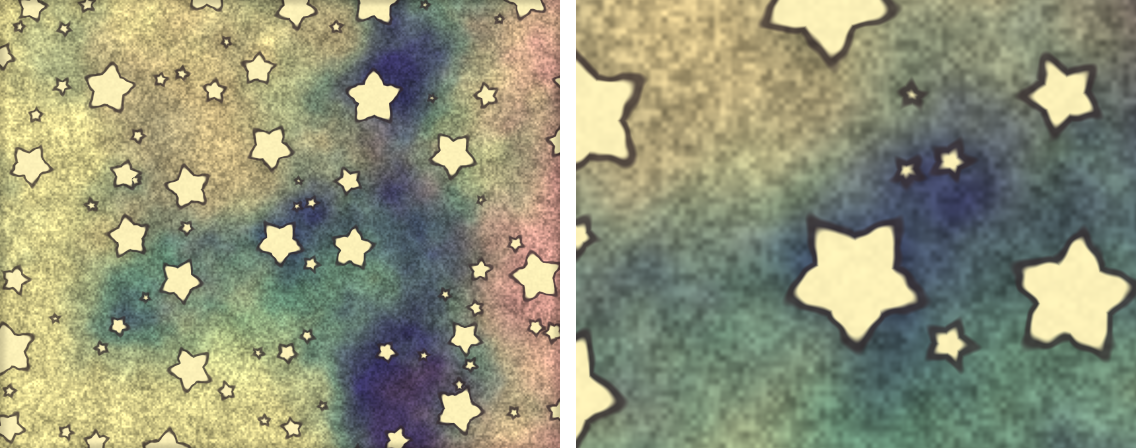
Left, the full canvas; right, a detail of the centre.
A Shadertoy shader for this pattern:

```glsl
// Scattered cream paper stars over a grainy watercolour sky of olive, teal, navy and mauve.
#define CELL 0.2          // spacing of the main stars
#define JITTER 0.58       // share of a cell a main star may wander
#define COMPANION 0.6     // chance of each small companion star
#define INNER 0.53        // inner to outer radius of a star
#define ROUNDING 0.09     // softness of the star tips
#define WOBBLE 0.0045     // raggedness of the cut edge
#define SOFT 0.0016       // edge blur
#define OUTLINE 0.7       // strength of the dark outline
#define GRAIN 0.62        // paper grain contrast
#define CLOUD_SCALE 2.7   // frequency of the colour washes

const float PI = 3.14159265;
const vec3 STAR   = vec3(0.99, 0.945, 0.72);
const vec3 INK    = vec3(0.20, 0.16, 0.17);
const vec3 CREAM  = vec3(0.87, 0.83, 0.56);
const vec3 OLIVE  = vec3(0.65, 0.67, 0.49);
const vec3 SAGE   = vec3(0.43, 0.53, 0.45);
const vec3 SLATE  = vec3(0.32, 0.36, 0.41);
const vec3 NAVY   = vec3(0.21, 0.19, 0.37);
const vec3 TEAL   = vec3(0.25, 0.56, 0.44);
const vec3 MAUVE  = vec3(0.67, 0.46, 0.45);
const vec3 TAN    = vec3(0.74, 0.61, 0.46);

vec3 hash3(vec2 p) {
    vec3 q = fract(p.xyx * vec3(0.1031, 0.1030, 0.0973));
    q += dot(q, q.yxz + 33.33);
    return fract((q.xxy + q.yzz) * q.zyx);
}

float noise(vec2 p) {
    vec2 i = floor(p), f = fract(p);
    f = f * f * (3.0 - 2.0 * f);
    return mix(mix(hash3(i).x, hash3(i + vec2(1, 0)).x, f.x),
               mix(hash3(i + vec2(0, 1)).x, hash3(i + vec2(1, 1)).x, f.x), f.y);
}

float fbm(vec2 p) {
    float sum = 0.0, amp = 0.5;
    for (int i = 0; i < 5; i++) {
        sum += amp * noise(p);
        p = mat2(1.6, 1.2, -1.2, 1.6) * p + 17.3;
        amp *= 0.5;
    }
    return sum;
}

float blob(vec2 p, vec2 centre, float radius) {
    vec2 d = (p - centre) / radius;
    return exp(-dot(d, d));
}

// Distance to a five-pointed star with rounded tips
float starDist(vec2 p, float radius, float turn) {
    float sector = PI / 5.0, len = length(p);
    float a = mod(atan(p.y, p.x) + turn + sector, 2.0 * sector) - sector;
    vec2 q = len * vec2(cos(a), sin(a));
    float k = ROUNDING * radius + 0.0012;
    q.y = sqrt(q.y * q.y + k * k);
    vec2 normal = normalize(vec2(INNER * sin(sector), 1.0 - INNER * cos(sector)));
    return dot(q - vec2(radius * 1.06, 0.0), normal);
}

// Nearest star: one main star per cell with companions orbiting it
float starField(vec2 p) {
    float d = 1.0;
    vec2 base = floor(p / CELL);
    for (int y = -1; y <= 1; y++)
    for (int x = -1; x <= 1; x++) {
        vec2 id = base + vec2(x, y);
        vec3 h = hash3(id + 41.0), s = hash3(id + 97.0);
        vec2 centre = (id + 0.5 + (h.xy - 0.5) * JITTER) * CELL;
        float radius = h.z < 0.5 ? mix(0.050, 0.070, s.x) : mix(0.022, 0.042, s.x);
        d = min(d, starDist(p - centre, radius, s.y * 2.0 * PI));
        for (int i = 0; i < 2; i++) {
            vec3 c = hash3(id + 151.0 + 29.0 * float(i));
            if (c.z > COMPANION) continue;
            float angle = 2.0 * PI * (0.5 * float(i) + 0.4 * c.x + s.z);
            float small = mix(0.007, 0.020, c.z / COMPANION);
            float orbit = radius + small + mix(0.02, 0.055, c.y);
            d = min(d, starDist(p - centre - orbit * vec2(cos(angle), sin(angle)), small, c.x * 9.0));
        }
    }
    return d;
}

// Watercolour washes; depth runs from pale cream to dark navy
vec3 sky(vec2 p, vec2 uv) {
    float cloud = fbm(p * CLOUD_SCALE + 3.7) - 0.49;
    float tint = fbm(p * CLOUD_SCALE * 0.9 + 31.0) - 0.49;
    float band = (uv.x - 0.71 + 0.1 * (uv.y - 0.5)) / 0.17;
    float depth = 0.18 + 2.0 * cloud + 0.46 * exp(-band * band)
                + 0.42 * blob(uv, vec2(0.22, 0.24), 0.13)
                + 0.20 * blob(uv, vec2(0.45, 0.45), 0.22);
    vec3 col = mix(CREAM, OLIVE, smoothstep(0.0, 0.34, depth));
    col = mix(col, SAGE, smoothstep(0.32, 0.56, depth));
    col = mix(col, SLATE, smoothstep(0.54, 0.76, depth));
    col = mix(col, NAVY, smoothstep(0.72, 0.95, depth));
    col = mix(col, TAN, 0.5 * smoothstep(0.0, 0.2, tint) * (1.0 - smoothstep(0.4, 0.9, depth)));
    float teal = blob(uv, vec2(0.40, 0.40), 0.17) + 0.35 * blob(uv, vec2(0.78, 0.6), 0.2);
    col = mix(col, TEAL, 0.7 * teal * smoothstep(-0.25, 0.1, -tint));
    float mauve = smoothstep(0.68, 0.95, uv.x + 0.7 * tint - 0.22 * (uv.y - 0.45));
    return mix(col, MAUVE * (1.2 - 0.5 * clamp(depth, 0.0, 1.0)), 0.85 * mauve);
}

void mainImage(out vec4 fragColor, in vec2 fragCoord) {
    vec2 p = fragCoord / iResolution.y, uv = fragCoord / iResolution.xy;
    float grain = 0.55 * noise(p * 230.0) + 0.45 * noise(p * 120.0 + 9.0) - 0.5;
    float blotch = fbm(p * 22.0) - 0.49;
    vec3 col = sky(p, uv) * (1.0 + GRAIN * grain + 0.45 * blotch);

    // Ragged stars with a thin ink line and a faint shadow
    vec2 ragged = vec2(noise(p * 95.0), noise(p * 95.0 + 50.0)) - 0.5;
    float d = starField(p + WOBBLE * ragged + 0.07);
    float soft = max(SOFT, 0.8 / iResolution.y);
    col *= 1.0 - 0.14 * exp(-max(d, 0.0) / 0.008);
    col = mix(col, INK, OUTLINE * (1.0 - smoothstep(0.001, 0.001 + 2.0 * soft, abs(d - 0.001))));
    col = mix(col, STAR * (1.0 + 0.06 * grain), 1.0 - smoothstep(-soft, soft, d + 0.001));

    // Worn dark rim
    vec2 border = min(uv, 1.0 - uv);
    col *= mix(0.82, 1.0, smoothstep(0.0, 0.018, min(border.x, border.y)));
    fragColor = vec4(clamp(col, 0.0, 1.0), 1.0);
}
```
